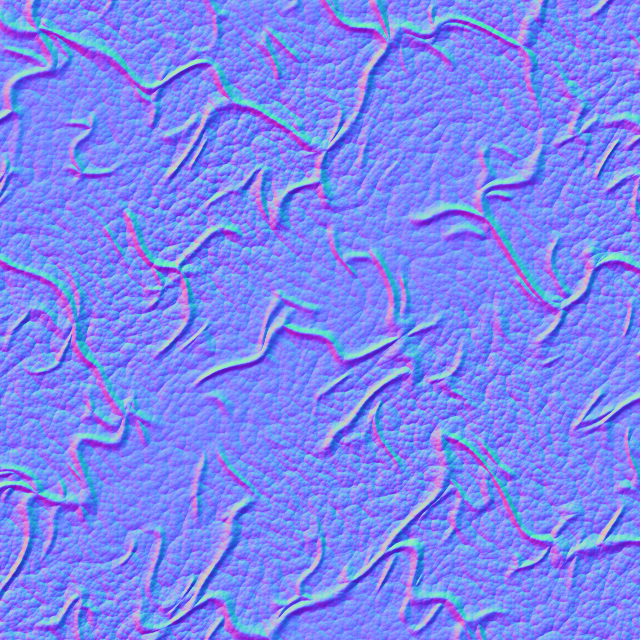
Give the GLSL for this texture map, as a WebGL 2 fragment shader.

```glsl
#version 300 es
precision highp float;

uniform vec2 u_resolution;
out vec4 fragColor;

vec2 hash2(vec2 cell) {
    vec2 k = vec2(dot(cell, vec2(127.1, 311.7)), dot(cell, vec2(269.5, 183.3)));
    return fract(sin(k) * 43758.5453);
}

// Squared distance to the nearest cell point
float cellBumps(vec2 p) {
    vec2 cell = floor(p), f = p - cell;
    float nearest = 4.0;
    for (int y = -1; y <= 1; y++)
    for (int x = -1; x <= 1; x++) {
        vec2 offset = vec2(x, y);
        vec2 r = offset + hash2(cell + offset) - f;
        nearest = min(nearest, dot(r, r));
    }
    return nearest;
}

// Distance to the nearest border between cells
float cellBorder(vec2 p) {
    vec2 cell = floor(p), f = p - cell, centre = vec2(0.0);
    float nearest = 8.0, border = 8.0;
    for (int y = -1; y <= 1; y++)
    for (int x = -1; x <= 1; x++) {
        vec2 offset = vec2(x, y);
        vec2 r = offset + hash2(cell + offset) - f;
        if (dot(r, r) < nearest) {
            nearest = dot(r, r);
            centre = r;
        }
    }
    for (int y = -2; y <= 2; y++)
    for (int x = -2; x <= 2; x++) {
        vec2 offset = vec2(x, y);
        vec2 r = offset + hash2(cell + offset) - f;
        vec2 gap = r - centre;
        if (dot(gap, gap) > 1e-4)
            border = min(border, dot(0.5 * (r + centre), normalize(gap)));
    }
    return border;
}

// Layered sines that make the veins meander
vec2 meander(vec2 p) {
    float amplitude = 0.026, frequency = 19.0;
    for (int i = 0; i < 3; i++) {
        p += amplitude * sin(frequency * p.yx + vec2(1.3, 4.1) * float(i + 1));
        p = mat2(0.8, 0.6, -0.6, 0.8) * p;
        amplitude *= 0.5;
        frequency *= 1.9;
    }
    return p;
}

// Smooth patches where veins fade in and out
float patches(vec2 p, float f) {
    return sin(f * p.x + 2.0 * sin(0.7 * f * p.y))
         + sin(1.2 * f * p.y + 2.0 * sin(0.6 * f * p.x + 1.0));
}

float ridge(float dist, float width) {
    return exp(-dist * dist / (width * width));
}

float surfaceHeight(vec2 p) {
    vec2 q = meander(p);

    // Long main veins and short thin strokes
    float veins = ridge(cellBorder(q * 4.6 + 3.0) / 4.6, 0.0078)
                * smoothstep(-0.9, -0.1, patches(p + 0.3, 15.0));
    float strokes = ridge(cellBorder(q * vec2(8.0, 11.0) + 17.0) / 9.5, 0.0065)
                  * smoothstep(-0.1, 0.9, patches(p.yx + 0.7, 27.0));
    float height = max(0.0098 * veins, 0.0062 * strokes);

    // Crumbly grain at three sizes
    float roughness = 0.9 + 0.15 * patches(p, 9.0);
    float grain = 0.18 / 36.0 * cellBumps(q * 36.0)
                + 0.24 / 80.0 * cellBumps(p * 80.0 + 5.0)
                + 0.22 / 145.0 * cellBumps(p * 145.0 + 9.0);
    return height - roughness * grain;
}

void main() {
    vec2 p = gl_FragCoord.xy / u_resolution.y;
    vec2 e = vec2(0.0011, 0.0);

    // Central differences give the slope
    vec2 slope = vec2(surfaceHeight(p + e.xy) - surfaceHeight(p - e.xy),
                      surfaceHeight(p + e.yx) - surfaceHeight(p - e.yx)) / (2.0 * e.x);

    // Encode the surface normal as colour
    vec2 tilt = vec2(-0.03, 0.06);
    vec3 normal = normalize(vec3(slope * vec2(1.0, -1.15) + tilt, 1.0));
    fragColor = vec4(0.5 + 0.5 * normal, 1.0);
}
```
